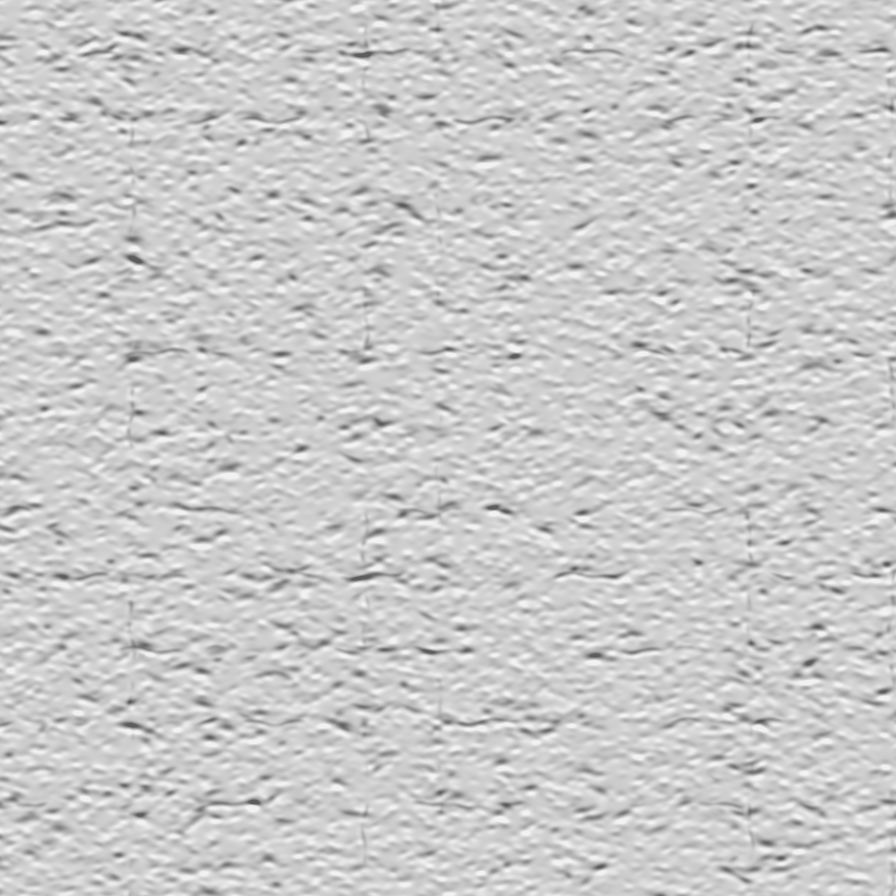
Reproduce this texture procedurally as a Shadertoy shader.

```glsl
const float BASE_GREY = 0.808;
const vec2 THREADS = vec2(11.8, 12.0);      // weave bands across the canvas
const vec2 THREAD_SHIFT = vec2(0.72, 0.2);
const vec2 GRAIN_CELLS = vec2(80.0, 118.0);
const float GRAIN_CONTRAST = 0.58;
const vec2 DASH_CELLS = vec2(42.0, 100.0);
const float DASH_DARKNESS = 0.34;
const float RIM_LIGHT = 0.36;
const float ROW_SEAM = 0.24;
const float COLUMN_SEAM = 0.15;
const float SEAM_WIDTH = 0.0024;

vec3 hash3(vec2 p, float seed) {
    vec3 q = fract(vec3(p.xyx + seed * 17.3) * vec3(0.1031, 0.1030, 0.0973));
    q += dot(q, q.yxz + 33.33);
    return fract((q.xxy + q.yzz) * q.zyx);
}

// Offset from the nearest thread centre, its weight, and a random value
vec3 thread(float t, float seed) {
    vec3 r = hash3(vec2(floor(t), seed), seed);
    float offset = fract(t) - 0.5 - 0.3 * (r.x - 0.5);
    float width = mix(0.12, 0.30, r.y);
    float weight = mix(0.5, 1.0, r.z) * exp(-offset * offset / (width * width));
    return vec3(offset, weight, r.z);
}

// Chance of a pit: highest where columns and rows cross
float weave(vec2 p) {
    vec2 t = p * THREADS + THREAD_SHIFT;
    float column = thread(t.x, 3.0).y;
    float row = thread(t.y, 8.0).y;
    float patches = 0.85 + 0.25 * sin(p.x * 9.0 + 2.0 * sin(p.y * 7.0)) * sin(p.y * 13.0 + 1.0);
    return (0.05 + 0.72 * column * row + 0.13 * column + 0.17 * row) * patches;
}

// Fine embossed relief: vertical slope of scattered bumps
float grain(vec2 p) {
    vec2 g = p * GRAIN_CELLS;
    vec2 cell = floor(g);
    float slope = 0.0;
    for (int y = -1; y <= 1; y++)
    for (int x = -1; x <= 1; x++) {
        vec2 id = cell + vec2(x, y);
        vec3 r = hash3(id, 1.0);
        vec2 d = g - id - r.xy;
        d.y += (fract(r.z * 7.0) - 0.5) * 0.7 * d.x;
        slope += (2.0 * r.z - 1.0) * d.y * exp(-4.0 * dot(d, d));
    }
    return slope;
}

// Short tilted pits, dark with a pale rim on the lower side
float dashes(vec2 p) {
    vec2 g = p * DASH_CELLS;
    vec2 cell = floor(g);
    float shade = 0.0;
    for (int y = -2; y <= 2; y++)
    for (int x = -1; x <= 1; x++) {
        vec2 id = cell + vec2(x, y);
        vec3 place = hash3(id, 5.0);
        vec3 form = hash3(id, 11.0);
        vec2 centre = id + place.xy;
        float present = step(place.z, weave(centre / DASH_CELLS));
        vec2 d = g - centre;
        d.y += (form.x - 0.5) * 1.6 * d.x + (form.y - 0.5) * 1.8 * d.x * d.x;
        vec2 size = vec2(mix(0.2, 0.52, form.z), mix(0.28, 0.42, form.y));
        vec2 dark = d / size;
        vec2 rim = (d + vec2(0.0, 0.72)) / size;
        float depth = mix(0.45, 1.1, fract(form.x * 5.0 + form.z));
        shade += present * depth * (RIM_LIGHT * exp(-dot(rim, rim)) - exp(-dot(dark, dark)));
    }
    return shade;
}

// Broken wavering line along a thread
float seam(float along, float across, float count, float shift, float seed) {
    float wobble = 0.0022 * sin(along * 61.0 + across * 9.0) + 0.0014 * sin(along * 143.0 + seed);
    vec3 t = thread((across + wobble) * count + shift, seed);
    float phase = t.z * 40.0;
    float breaks = sin(along * 23.0 + phase) + 0.7 * sin(along * 57.0 + phase * 2.3)
                 + 0.6 * sin(along * 131.0 + phase * 3.1);
    float d = t.x / count / SEAM_WIDTH;
    float line = exp(-d * d) - 0.3 * exp(-(d + 2.2) * (d + 2.2));
    return line * smoothstep(-0.1, 1.3, breaks) * smoothstep(0.25, 0.8, t.z);
}

void mainImage(out vec4 fragColor, in vec2 fragCoord) {
    vec2 p = fragCoord / iResolution.y;

    // Paper surface
    float grey = BASE_GREY + GRAIN_CONTRAST * grain(p);

    // Woven marks
    grey += DASH_DARKNESS * dashes(p);
    grey -= ROW_SEAM * seam(p.x, p.y, THREADS.y, THREAD_SHIFT.y, 8.0);
    float beads = 0.55 + 0.45 * sin(p.y * 310.0 + 3.0 * sin(p.y * 47.0));
    grey -= COLUMN_SEAM * beads * seam(p.y, p.x, THREADS.x, THREAD_SHIFT.x, 3.0);

    fragColor = vec4(vec3(clamp(grey, 0.36, 0.95)), 1.0);
}
```
